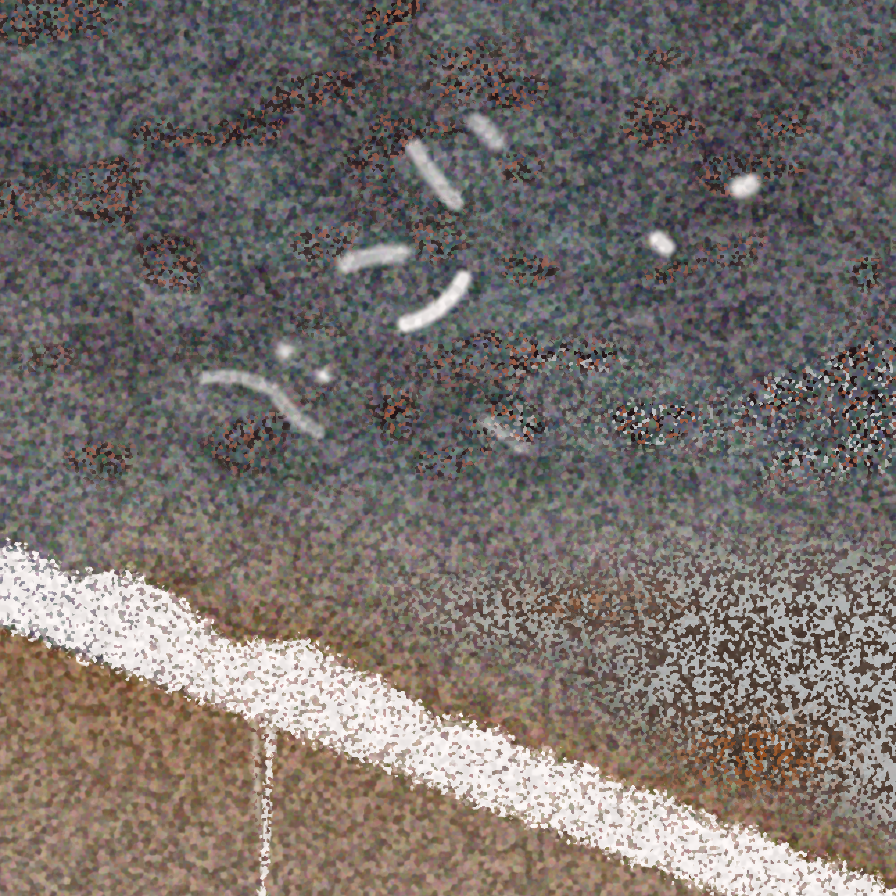
A Shadertoy shader for this texture:

```glsl
const vec3 SLATE = vec3(.345, .338, .355);
const vec3 TEAL = vec3(.39, .43, .435);
const vec3 WARM_GREY = vec3(.47, .445, .435);
const vec3 OCHRE = vec3(.56, .425, .30);
const vec3 SAND = vec3(.60, .525, .47);
const vec3 CHALK = vec3(.95, .93, .925);
const vec3 FROST = vec3(.74, .75, .76);
const vec3 UMBER = vec3(.30, .235, .19);
const vec3 RUST = vec3(.60, .32, .13);
const float GRAIN_SCALE = 155.;
const float SPECK_SCALE = 250.;

vec3 hash3(vec2 p) {
    vec3 q = fract(p.xyx * vec3(.1031, .1030, .0973));
    q += dot(q, q.yxz + 33.33);
    return fract((q.xxy + q.yzz) * q.zyx);
}

// Smooth cellular noise: random cell values blended by distance
vec3 cellNoise(vec2 p, float sharpness) {
    vec3 sum = vec3(0);
    float total = 0.;
    for (int k = 0; k < 9; k++) {
        vec2 id = floor(p) + vec2(k % 3 - 1, k / 3 - 1);
        vec2 d = id + .15 + .7 * hash3(id + 71.).xy - p;
        float w = exp(-sharpness * dot(d, d));
        sum += w * hash3(id + 13.);
        total += w;
    }
    return sum / total;
}

float bump(float x, float center, float width) {
    float q = (x - center) / width;
    return exp(-q * q);
}

float blob(vec2 p, float x, float y, float w, float h) {
    return bump(p.x, x, w) * bump(p.y, y, h);
}

// Soft bent stroke from a to b
float stroke(vec2 p, vec2 a, vec2 b, float bend, float r) {
    vec2 d = b - a;
    float t = clamp(dot(p - a, d) / dot(d, d), 0., 1.);
    vec2 side = normalize(vec2(-d.y, d.x));
    vec2 q = p - a - d * t - side * bend * 4. * t * (1. - t);
    return 1. - smoothstep(.35 * r, 1.25 * r, length(q));
}

float bandTop(float x) {
    return .395 - .385 * x + .024 * bump(x, .17, .05) - .016 * bump(x, .25, .035)
        + .018 * bump(x, .36, .07) + .003 * sin(61. * x) + .002 * sin(137. * x);
}

float paleMarks(vec2 p) {
    float m = .65 * stroke(p, vec2(.463, .836), vec2(.509, .774), -.003, .011);
    m = max(m, .6 * stroke(p, vec2(.53, .864), vec2(.553, .842), .002, .012));
    m = max(m, .9 * stroke(p, vec2(.826, .791), vec2(.836, .794), 0., .014));
    m = max(m, .95 * stroke(p, vec2(.734, .733), vec2(.744, .724), 0., .011));
    m = max(m, .68 * stroke(p, vec2(.387, .706), vec2(.447, .718), .002, .012));
    m = max(m, .95 * stroke(p, vec2(.453, .638), vec2(.517, .689), -.009, .011));
    m = max(m, .55 * stroke(p, vec2(.228, .578), vec2(.306, .563), .008, .009));
    m = max(m, .5 * stroke(p, vec2(.306, .563), vec2(.354, .519), -.004, .01));
    m = max(m, .42 * stroke(p, vec2(.54, .532), vec2(.582, .5), 0., .009));
    m = max(m, .25 * stroke(p, vec2(.7, .648), vec2(.725, .641), 0., .008));
    m = max(m, .8 * blob(p, .318, .608, .01, .011));
    m = max(m, .9 * blob(p, .361, .581, .008, .008));
    return max(m, .18 * blob(p, .215, .555, .03, .025));
}

void mainImage(out vec4 fragColor, in vec2 fragCoord) {
    vec2 uv = fragCoord / iResolution.xy;
    vec3 grain = cellNoise(uv * GRAIN_SCALE, 6.) - .5;
    vec3 speck = cellNoise(uv * SPECK_SCALE, 9.);
    vec3 patches = cellNoise(uv * vec2(13, 24) + .006 * grain.xy, 5.);
    float above = uv.y - bandTop(uv.x);
    float below = .301 - .372 * uv.x - uv.y;

    // Slate field, warming toward the band
    float teal = .5 * smoothstep(.45, .75, patches.y);
    teal = max(teal, .65 * blob(uv, .57, .72, .13, .2));
    vec3 color = mix(SLATE, TEAL, max(teal, .6 * bump(uv.y, .48, .09)));
    float warm = 1. - smoothstep(.36, .52, uv.y);
    color = mix(color, WARM_GREY, max(warm, .65 * blob(uv, 0., .54, .28, .15)));
    float stain = exp(-max(above, 0.) / .07) * smoothstep(.02, .28, uv.x);
    color = mix(color, OCHRE, .85 * stain) + .09 * (patches.z - .5);
    color += .24 * grain.x + .05 * grain + .14 * (speck - .5);

    // Rusty flecks in clusters
    float cluster = .75 * smoothstep(.6, .82, patches.x)
        + blob(uv, .42, .96, .035, .03) + blob(uv, .51, .9, .04, .02)
        + blob(uv, .875, .86, .035, .02) + blob(uv, .65, .6, .06, .018)
        + blob(uv, .44, .54, .03, .035) + blob(uv, .55, .525, .035, .02)
        + .6 * blob(uv, .8, .53, .2, .04) + .7 * blob(uv, .97, .58, .05, .1);
    cluster = min(cluster, 1.) * smoothstep(.42, .5, uv.y);
    vec3 fleck = mix(vec3(.13, .08, .09), vec3(.62, .36, .26), smoothstep(.4, .75, speck.z));
    float paleArea = smoothstep(.45, .65, uv.x) * (1. - smoothstep(.58, .68, uv.y));
    fleck = mix(fleck, FROST, paleArea * smoothstep(.55, .7, speck.y));
    color = mix(color, fleck, cluster * smoothstep(.48, .63, speck.x));
    color = mix(color, CHALK + .12 * grain.x, paleMarks(uv));

    // Frosted streaks and rust at lower right
    float streak = .5 + .25 * sin(73. * uv.x + 1.) + .25 * sin(151. * uv.x + 2. * sin(9. * uv.y));
    float frost = smoothstep(.55, .8, uv.x) * (1. - smoothstep(.3, .44, uv.y));
    frost = max(frost, .85 * blob(uv, .6, .315, .14, .045)) * smoothstep(.02, .12, above);
    float cover = .57 - .13 * streak - .08 * smoothstep(.85, 1., uv.x);
    vec3 frosted = mix(UMBER + .12 * grain.y, FROST, smoothstep(cover - .07, cover + .07, speck.y));
    color = mix(color, frosted, .9 * frost);
    float rust = blob(uv, .84, .155, .09, .045) + .55 * blob(uv, .67, .325, .09, .025);
    vec3 rusty = mix(UMBER * .75, RUST, smoothstep(.3, .6, speck.z));
    color = mix(color, rusty, min(rust, 1.) * smoothstep(.34, .52, speck.x));

    // Sandy ground under the band
    float depth = exp(-max(below, 0.) / .13) * (1. - .6 * smoothstep(.1, .6, uv.x));
    vec3 ground = mix(SAND, OCHRE, depth) - .02 + .26 * grain.x + .04 * grain + .1 * (speck - .5);
    color = mix(color, ground, smoothstep(-.006, .006, below));

    // Chalky band and its drip, with worn edges
    float wear = .018 * (speck.x - .5) + .008 * grain.y;
    float inside = min(-above, -below) + wear;
    float worn = .28 * exp(-max(inside, 0.) / .012) + .14 * patches.z
        + .12 * blob(uv, .14, .3, .07, .025) + .3 * blob(uv, .505, .195, .025, .02);
    float band = smoothstep(-.003, .004, inside) * (1. - .65 * smoothstep(.76, .92, speck.z + worn));
    float width = .005 + .01 * smoothstep(.15, .22, uv.y);
    float drip = 1. - smoothstep(.5, 1.2, abs(uv.x - .293 - .048 * uv.y + .3 * wear) / width);
    drip = max(drip, .5 * bump(uv.x, .291 - .035 * uv.y, .005) * smoothstep(.03, .14, uv.y));
    drip *= smoothstep(-.01, .01, below) * smoothstep(.18, .38, speck.y);
    color = mix(color, CHALK + .1 * grain.x, max(band, .9 * drip));

    fragColor = vec4(clamp(color, 0., 1.), 1);
}
```
